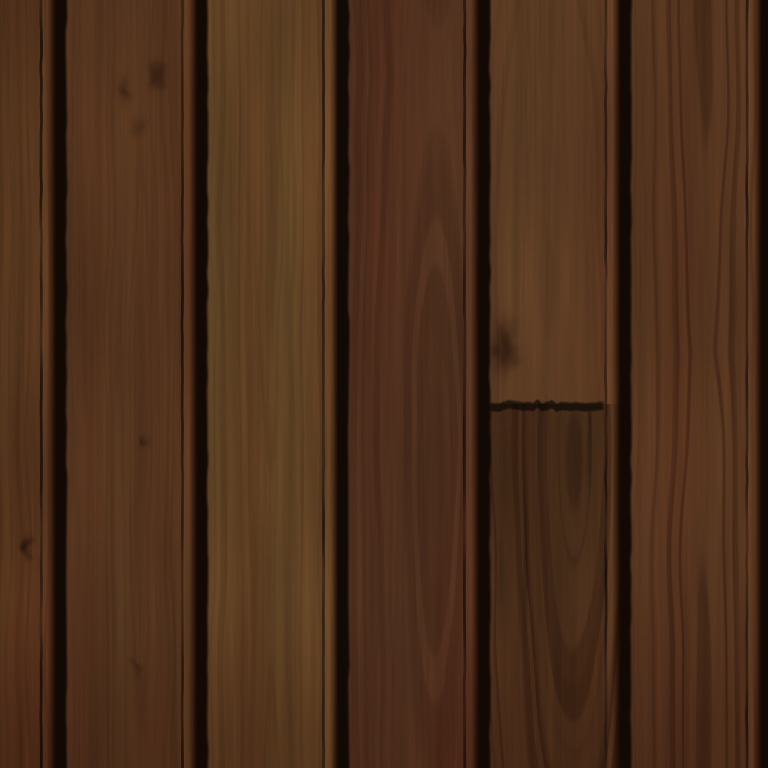
A WebGL 2 fragment shader for this texture:

```glsl
#version 300 es
precision highp float;

uniform vec2 u_resolution;
out vec4 fragColor;

const float PITCH = 0.1838;        // plank width
const float FIRST_GROOVE = 0.079;  // centre of the leftmost groove
const float JOINT_Y = 0.474;       // butt joint in the fifth plank
const vec3 GROOVE = vec3(0.075, 0.035, 0.014);
const vec3 STAIN = vec3(0.62, 0.53, 0.50);

// Base tone of each board; the last one lies below the joint
const vec3 TONES[7] = vec3[7](
  vec3(0.32, 0.195, 0.11), vec3(0.325, 0.205, 0.12), vec3(0.365, 0.25, 0.14),
  vec3(0.31, 0.185, 0.12), vec3(0.34, 0.215, 0.13), vec3(0.325, 0.20, 0.12),
  vec3(0.29, 0.18, 0.105));

// Heart of the grain: position across, height, half width, half length
const vec4 HEARTS[7] = vec4[7](
  vec4(0.40, 0.50, 0.07, 0.40), vec4(0.56, 0.43, 0.06, 0.30),
  vec4(0.49, 0.76, 0.06, 0.26), vec4(0.66, 0.40, 0.08, 0.15),
  vec4(0.45, 0.63, 0.07, 0.09), vec4(0.56, 0.04, 0.07, 0.26),
  vec4(0.64, 0.40, 0.06, 0.08));

// Contrast of the grain on each board
const float GRAIN[7] = float[7](0.25, 0.2, 0.3, 0.38, 0.22, 0.7, 0.75);

// Knots: centre, radius, strength
const vec4 KNOTS[7] = vec4[7](
  vec4(0.035, 0.286, 0.007, 0.8), vec4(0.161, 0.882, 0.010, 0.5),
  vec4(0.204, 0.905, 0.011, 0.55), vec4(0.182, 0.835, 0.009, 0.3),
  vec4(0.187, 0.427, 0.006, 0.5), vec4(0.656, 0.550, 0.020, 0.75),
  vec4(0.176, 0.130, 0.006, 0.35));

float hash(vec2 p) {
  vec3 q = fract(p.xyx * vec3(0.1031, 0.1030, 0.0973));
  q += dot(q, q.yzx + 33.33);
  return fract((q.x + q.y) * q.z);
}

float noise(vec2 p) {
  vec2 i = floor(p), f = fract(p);
  f = f * f * (3.0 - 2.0 * f);
  return mix(mix(hash(i), hash(i + vec2(1, 0)), f.x),
             mix(hash(i + vec2(0, 1)), hash(i + vec2(1, 1)), f.x), f.y);
}

float band(float x, float centre, float halfWidth) {
  return 1.0 - smoothstep(0.4 * halfWidth, halfWidth, abs(x - centre));
}

// Long nested ovals around the heart, straightening toward the edges
float ovalField(float across, float y, vec4 heart, float seed) {
  float rise = fract(y - heart.y + 0.5) - 0.5;
  float wobble = noise(vec2(across * 4.0 + seed, y * 7.0)) - 0.5;
  return length(vec2((across - heart.x + 0.05 * wobble) / heart.z, rise / heart.w));
}

vec3 woodFace(vec2 p, float across, vec3 tone, vec4 heart, float grain, float seed) {
  float field = ovalField(across, p.y, heart, seed);
  float rings = smoothstep(0.50, 0.9, noise(vec2(field * 3.2 + seed, seed)));
  float core = 1.0 - smoothstep(0.6, 1.0, field);
  float fibre = noise(vec2(p.x * 330.0, p.y * 9.0 + seed)) - 0.5;
  float strand = noise(vec2(p.x * 110.0, p.y * 3.0 + seed)) - 0.5;
  float cloud = noise(vec2(across * 3.0 + seed, p.y * 5.0)) - 0.5;
  vec3 tint = mix(vec3(1.0, 0.94, 0.93), vec3(1.01, 1.07, 1.04),
                  noise(vec2(across * 4.0 + seed, p.y * 1.5)));
  vec3 wood = tone * tint * (1.02 + 0.09 * fibre + 0.10 * strand + 0.14 * cloud);
  return wood * mix(vec3(1.0), STAIN, grain * clamp(0.75 * rings + 0.6 * core, 0.0, 1.0));
}

float knotStain(vec2 p) {
  vec2 warp = vec2(noise(p * 70.0), noise(p * 70.0 + 19.0)) - 0.5;
  float stain = 0.0;
  for (int i = 0; i < 7; i++) {
    vec2 d = (p - KNOTS[i].xy + 0.012 * warp) / (KNOTS[i].z * vec2(0.75, 1.5));
    stain += KNOTS[i].w * exp(-dot(d, d));
  }
  return min(stain, 1.0);
}

// Dark butt joint with cracks running down from it
float jointStain(vec2 p, float across) {
  float below = JOINT_Y - p.y;
  float ragged = 0.005 * noise(vec2(p.x * 160.0, 3.0));
  float seam = band(below, ragged, 0.008) * 0.9;
  float cracks = smoothstep(0.62, 0.85, noise(vec2(p.x * 95.0, p.y * 5.0)));
  float fade = smoothstep(0.0, 0.01, below) * (1.0 - smoothstep(0.05, 0.36, below));
  float inside = smoothstep(0.03, 0.06, across) * (1.0 - smoothstep(0.83, 0.86, across));
  return inside * max(seam, (0.8 * cracks + 0.15) * fade);
}

void main() {
  vec2 p = gl_FragCoord.xy / u_resolution;
  float position = (p.x - FIRST_GROOVE) / PITCH;
  float across = fract(position);
  int plank = clamp(int(floor(position)) + 1, 0, 5);
  int board = (plank == 4 && p.y < JOINT_Y) ? 6 : plank;
  float seed = float(board) * 17.3 + 5.0;

  vec3 color = woodFace(p, across, TONES[board], HEARTS[board], GRAIN[board], seed);
  color *= mix(vec3(1.0), vec3(0.42, 0.34, 0.32), knotStain(p));
  if (plank == 4) color *= 1.0 - 0.7 * jointStain(p, across);
  color *= mix(vec3(0.90, 0.85, 0.84), vec3(1.0), smoothstep(0.0, 0.25, p.y));

  // Rounded bead behind a thin, worn quirk line
  float edgeWear = noise(vec2(seed, p.y * 45.0));
  float quirk = band(across, 0.862 + 0.006 * (edgeWear - 0.5), 0.014);
  color *= 1.0 - quirk * mix(0.2, 0.65, noise(vec2(seed + 9.0, p.y * 16.0)));
  color *= 1.0 + 0.13 * band(across, 0.892, 0.035);
  color *= mix(vec3(1.0), vec3(0.75, 0.66, 0.62), smoothstep(0.90, 0.945, across));

  // Groove: soft behind the bead, crisp at the next plank
  float leftLip = 0.045 + 0.012 * (edgeWear - 0.5);
  float groove = max(smoothstep(0.925, 0.972, across),
                     1.0 - smoothstep(leftLip - 0.018, leftLip + 0.012, across));
  color = mix(color, GROOVE, groove);
  fragColor = vec4(color, 1.0);
}
```
